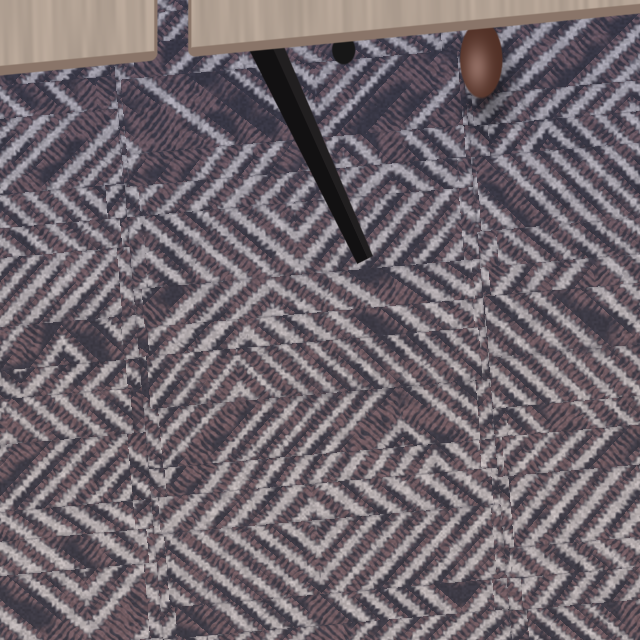
A WebGL 1 fragment shader for this pattern:

```glsl
precision highp float;

uniform vec2 u_resolution;

#define COLUMN_WIDTH 0.545
#define COLUMN_START 0.255
#define ROWS 14.0
#define STRIPE_PERIOD 0.0325
#define RIBS 105.0
#define RAGGED 0.1
#define PALE vec3(0.735, 0.70, 0.70)
#define SLATE vec3(0.235, 0.225, 0.265)
#define PLUM vec3(0.45, 0.36, 0.38)
#define WOOD vec3(0.70, 0.635, 0.58)
#define WOOD_EDGE vec3(0.54, 0.46, 0.41)

float hash(vec2 p) {
  return fract(sin(dot(p, vec2(127.1, 311.7))) * 43758.5453);
}

float noise(vec2 p) {
  vec2 i = floor(p), f = fract(p);
  f = f * f * (3.0 - 2.0 * f);
  return mix(mix(hash(i), hash(i + vec2(1.0, 0.0)), f.x),
             mix(hash(i + vec2(0.0, 1.0)), hash(i + 1.0), f.x), f.y);
}

// Coverage of a shape from its signed distance
float fill(float d, float soft) {
  return 1.0 - smoothstep(-soft, soft, d);
}

vec3 carpet(vec2 p, float px) {
  // Skewed floor axes, split into columns and uneven rows
  vec2 q = vec2(p.x + 0.085 * p.y, p.y - 0.088 * p.x);
  float u = (q.x - COLUMN_START) / COLUMN_WIDTH;
  float column = floor(u);
  float v = q.y * ROWS + 0.3 + 1.37 * column;
  v += 0.33 * sin(1.9 * v + 2.3 * column);
  vec2 plank = vec2(column, floor(v));
  u -= column;

  // Chevron folded about an axis of its own in each plank
  float axis = mix(0.12, 0.88, hash(plank + 3.1));
  float facing = hash(plank + vec2(5.2, 0.4)) < 0.5 ? -1.0 : 1.0;
  float fold = abs(u - axis) * COLUMN_WIDTH * facing;
  float border = 0.06 * hash(plank + 1.7);
  if (min(u, 1.0 - u) < border) fold = -fold;
  float lean = mix(0.82, 1.15, hash(plank + 6.3));
  float period = STRIPE_PERIOD * mix(0.9, 1.12, hash(plank + 8.8));
  vec2 across = normalize(vec2(lean, 1.0));
  float s = dot(vec2(fold, q.y), across) / period + hash(plank + 2.6);
  float along = dot(vec2(fold, q.y), vec2(across.y, -across.x));

  // Woven ribs give the stripes toothed edges
  float id = floor(s);
  float offset = fract(s) - 0.5;
  float f = abs(offset);
  float wobble = noise(p * 90.0);
  float speck = noise(p * 170.0);
  float rib = sin(6.2832 * (along * RIBS + 0.5 * wobble));
  float fray = RAGGED * (0.5 * rib + 1.6 * (speck - 0.5));
  float chance = hash(plank * 1.3 + id * 0.71);
  float weight = mix(0.13, 0.25, 0.5 * chance + 0.5 * hash(plank + 4.5));
  float halfWidth = chance < 0.1 ? -0.2 : weight;
  float soft = 0.08 + px / period;
  float pale = fill(f - halfWidth + fray, soft);

  // Broken plum ribs fill the bands unevenly over slate
  float band = smoothstep(halfWidth - 0.04, halfWidth + 0.1, f);
  float patches = smoothstep(0.12, 0.5, noise(p * 26.0 + 7.0) + 0.5 * offset);
  float ribs = smoothstep(-1.0, 0.9, 0.8 * rib + 1.4 * (wobble - 0.4) + 1.2 * (speck - 0.5));
  vec3 color = mix(SLATE, PLUM, ribs * band * patches);
  color = mix(color, PALE, pale * mix(0.82, 1.0, wobble));

  // Seams
  float rowSeam = abs(fract(v + 0.5) - 0.5) / ROWS;
  float columnSeam = min(u, 1.0 - u) * COLUMN_WIDTH;
  float seam = fill(min(rowSeam, columnSeam) - 0.0012, 0.002 + px);
  color = mix(color, SLATE, 0.4 * seam);

  // Pile grain and cool light towards the far side
  color *= 0.9 + 0.2 * noise(p * 300.0);
  vec3 farLight = vec3(0.91, 0.94, 1.01);
  return color * mix(vec3(1.02), farLight, smoothstep(0.35, 0.95, p.y));
}

void main() {
  vec2 p = gl_FragCoord.xy / u_resolution;
  float px = 1.0 / min(u_resolution.x, u_resolution.y);
  vec3 color = carpet(p, px);

  // Shoe with its shadow
  vec2 shoe = (p - vec2(0.752, 0.907)) / vec2(0.033, 0.06);
  vec2 shade = shoe + vec2(-0.3, 0.7);
  color *= 1.0 - 0.5 * exp(-dot(shade, shade));
  vec3 leather = mix(vec3(0.32, 0.19, 0.15), vec3(0.56, 0.42, 0.38),
                     exp(-3.0 * dot(shoe + 0.2, shoe + 0.2)));
  color = mix(color, leather, fill((length(shoe) - 1.0) * 0.033, px));

  // Tapered table leg and a second foot behind it
  float t = (0.915 - p.y) / 0.325;
  float side = p.x - mix(0.421, 0.572, t);
  float legWidth = mix(0.028, 0.015, t);
  float leg = max(abs(side) - legWidth, 0.587 + 0.5 * (p.x - 0.557) - p.y);
  vec3 metal = mix(vec3(0.07, 0.065, 0.07), vec3(0.13, 0.12, 0.125),
                   smoothstep(0.3, 0.4, side / legWidth));
  float foot = length((p - vec2(0.537, 0.922)) * vec2(1.0, 0.8)) - 0.018;
  color = mix(color, vec3(0.09), fill(foot, px));
  color = mix(color, metal, fill(leg, px));

  // Two table tops with rounded corners, parted by a gap
  float height = p.y - 0.882 - 0.097 * p.x;
  float inset = abs(p.x - 0.27) - 0.024;
  float top = length(max(vec2(0.012) - vec2(inset, height), 0.0)) - 0.012;
  float grain = noise(vec2(p.x * 130.0 + 3.0 * p.y, p.y * 9.0));
  vec3 wood = WOOD * (0.94 + 0.12 * grain);
  wood = mix(WOOD_EDGE, wood, smoothstep(0.015 - px, 0.015 + px, min(height, inset + 0.01)));
  color = mix(color, wood, fill(top, px));

  gl_FragColor = vec4(color, 1.0);
}
```
